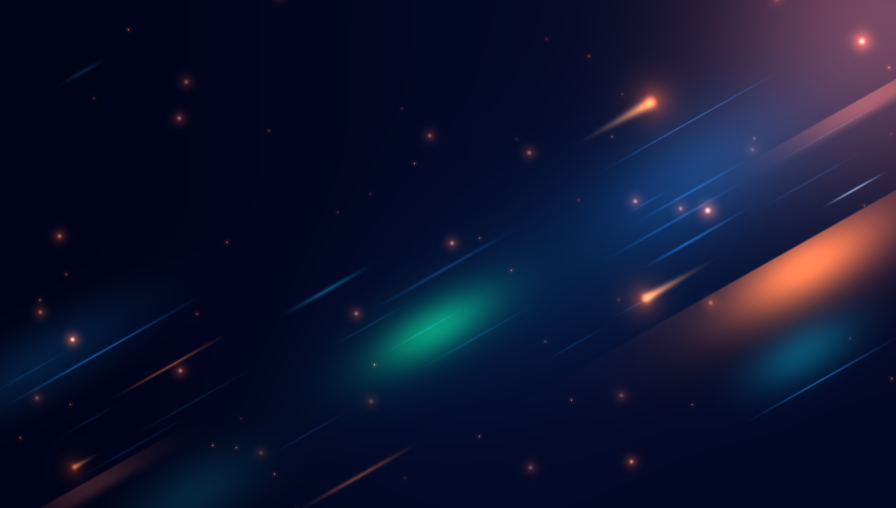
Reproduce this background procedurally as a WebGL 1 fragment shader.

```glsl
precision highp float;
uniform vec2 u_resolution;

#define DIRECTION vec2(0.871, 0.491)
#define EMBER_GRID 11.0
#define EMBER_CHANCE 0.2
#define SPARK_GRID 26.0
#define SPARK_CHANCE 0.11
#define FAINT_STREAKS 14
#define BLUE vec3(0.06, 0.22, 0.36)
#define TEAL vec3(0.02, 0.25, 0.27)
#define ORANGE vec3(0.92, 0.44, 0.12)
#define EMBER vec3(0.85, 0.3, 0.15)

float hash(vec2 p) {
  return fract(sin(dot(p, vec2(127.1, 311.7))) * 43758.5);
}

// Coordinates along and across the shared slant
vec2 slant(vec2 p) {
  return vec2(dot(p, DIRECTION), dot(p, vec2(-DIRECTION.y, DIRECTION.x)));
}

float glow(vec2 p, vec2 center, vec2 size) {
  vec2 d = slant(p - center) / size;
  return exp(-dot(d, d));
}

// One below a slanted line, zero above it
float below(vec2 p, vec2 anchor) {
  float soft = 0.001 + 0.5 / u_resolution.x;
  return 1.0 - smoothstep(-soft, soft, slant(p - anchor).y);
}

// Beam with a crisp upper edge and a fading lower side
float beam(vec2 p, vec2 anchor, float reach, float depth) {
  vec2 d = slant(p - anchor) / vec2(reach, depth);
  return below(p, anchor) * exp(-d.x * d.x) * smoothstep(-1.0, -0.4, d.y);
}

float streak(vec2 p, vec2 middle, float reach, float width) {
  vec2 d = slant(p - middle) / vec2(reach, max(width, 0.6 / u_resolution.x));
  return smoothstep(0.0, 1.0, 1.0 - abs(d.x)) * exp(-d.y * d.y);
}

// The sign of tail sets which way it points along the slant
vec3 comet(vec2 p, vec2 head, float tail, float width) {
  vec2 d = slant(p - head);
  float t = clamp(d.x / tail, 0.0, 1.0);
  float across = d.y / mix(width, 0.2 * width, t);
  float front = smoothstep(-width, width, d.x * sign(tail));
  float body = exp(-across * across) * (1.0 - t) * (1.0 - t) * front;
  float halo = exp(-length(d) / (2.2 * width));
  return body * vec3(1.0, 0.6, 0.25) + halo * vec3(0.7, 0.25, 0.08);
}

vec3 ember(vec2 p, vec2 center, float size) {
  float r = length(p - center) / size;
  return EMBER * exp(-r * r) * 0.55 + vec3(0.9, 0.6, 0.4) * exp(-r * r * 14.0);
}

// Sparse cells: xy is the offset from the dot, z its strength
vec3 scatter(vec2 p, float grid, float chance) {
  vec2 cell = floor(p * grid);
  vec2 jitter = vec2(hash(cell + 3.1), hash(cell + 8.7));
  vec2 offset = (fract(p * grid) - 0.2 - 0.6 * jitter) / grid;
  float present = step(hash(cell + 1.3), chance);
  return vec3(offset, present * mix(0.25, 0.8, hash(cell + 5.9)));
}

void main() {
  vec2 p = gl_FragCoord.xy / u_resolution.x;

  // Night gradient and broad lights
  vec3 color = mix(vec3(0.004, 0.012, 0.095), vec3(0.012, 0.032, 0.145), smoothstep(0.0, 0.6, p.x));
  color += vec3(0.01, 0.075, 0.12) * glow(p, vec2(0.7, 0.3), vec2(0.3, 0.12));
  color += vec3(0.45, 0.24, 0.22) * glow(p, vec2(0.99, 0.555), vec2(0.2, 0.18));
  color += vec3(0.03, 0.13, 0.21) * glow(p, vec2(0.781, 0.375), vec2(0.12, 0.06));
  color += vec3(0.01, 0.1, 0.14) * glow(p, vec2(0.05, 0.165), vec2(0.12, 0.035));
  color += vec3(0.01, 0.12, 0.12) * glow(p, vec2(0.215, 0.014), vec2(0.08, 0.035));

  // Coloured blooms
  color += vec3(0.01, 0.42, 0.2) * glow(p, vec2(0.484, 0.199), vec2(0.07, 0.026));
  color += vec3(0.0, 0.1, 0.08) * glow(p, vec2(0.484, 0.199), vec2(0.12, 0.05));
  color += vec3(0.0, 0.25, 0.27) * glow(p, vec2(0.896, 0.173), vec2(0.065, 0.029));
  float bloom = glow(p, vec2(0.898, 0.268), vec2(0.09, 0.034));
  float spread = glow(p, vec2(0.92, 0.285), vec2(0.18, 0.055));
  color += (ORANGE * bloom * 0.85 + vec3(0.25, 0.1, 0.05) * spread) * below(p, vec2(1.0, 0.355));

  // Wide beams
  color += vec3(0.32, 0.14, 0.08) * beam(p, vec2(0.965, 0.459), 0.09, 0.026);
  color += vec3(0.2, 0.09, 0.06) * beam(p, vec2(0.098, 0.03), 0.07, 0.024);

  // Main streaks, cool then warm
  float cool = streak(p, vec2(0.113, 0.174), 0.14, 0.0013);
  cool += 0.5 * streak(p, vec2(0.495, 0.266), 0.11, 0.0018);
  cool += 0.7 * streak(p, vec2(0.768, 0.43), 0.13, 0.001);
  cool += 0.6 * streak(p, vec2(0.752, 0.32), 0.1, 0.0014);
  cool += 0.6 * streak(p, vec2(0.771, 0.353), 0.08, 0.0014);
  cool += streak(p, vec2(0.768, 0.296), 0.065, 0.0016);
  cool += streak(p, vec2(0.917, 0.143), 0.11, 0.0012);
  color += BLUE * cool;
  color += vec3(0.35, 0.45, 0.5) * streak(p, vec2(0.953, 0.355), 0.045, 0.0013);
  color += TEAL * streak(p, vec2(0.365, 0.243), 0.065, 0.0022);
  color += TEAL * 0.5 * streak(p, vec2(0.091, 0.486), 0.035, 0.002);
  color += ORANGE * 0.42 * streak(p, vec2(0.189, 0.158), 0.08, 0.0016);
  color += ORANGE * 0.38 * streak(p, vec2(0.4, 0.035), 0.085, 0.0022);

  // Faint streaks around the diagonal
  for (int i = 0; i < FAINT_STREAKS; i++) {
    vec2 seed = vec2(float(i), 4.3);
    float x = (float(i) + hash(seed)) / float(FAINT_STREAKS);
    vec2 middle = vec2(x, 0.06 + 0.3 * x + 0.18 * (hash(seed + 2.0) - 0.5));
    color += BLUE * 0.3 * streak(p, middle, mix(0.03, 0.09, hash(seed + 5.0)), 0.0012);
  }

  // Comets
  color += comet(p, vec2(0.729, 0.454), -0.11, 0.006);
  color += comet(p, vec2(0.719, 0.233), 0.1, 0.005);
  color += 0.6 * comet(p, vec2(0.082, 0.045), 0.04, 0.003);

  // Embers and sparks
  color += ember(p, vec2(0.962, 0.521), 0.011);
  color += ember(p, vec2(0.79, 0.332), 0.01);
  color += ember(p, vec2(0.081, 0.188), 0.008);
  vec3 dot1 = scatter(p, EMBER_GRID, EMBER_CHANCE);
  color += 0.75 * dot1.z * ember(dot1.xy, vec2(0.0), 0.008);
  vec3 dot2 = scatter(p + 0.37, SPARK_GRID, SPARK_CHANCE);
  color += 0.7 * dot2.z * ember(dot2.xy, vec2(0.0), 0.0025);

  gl_FragColor = vec4(clamp(color, 0.0, 1.0), 1.0);
}
```
